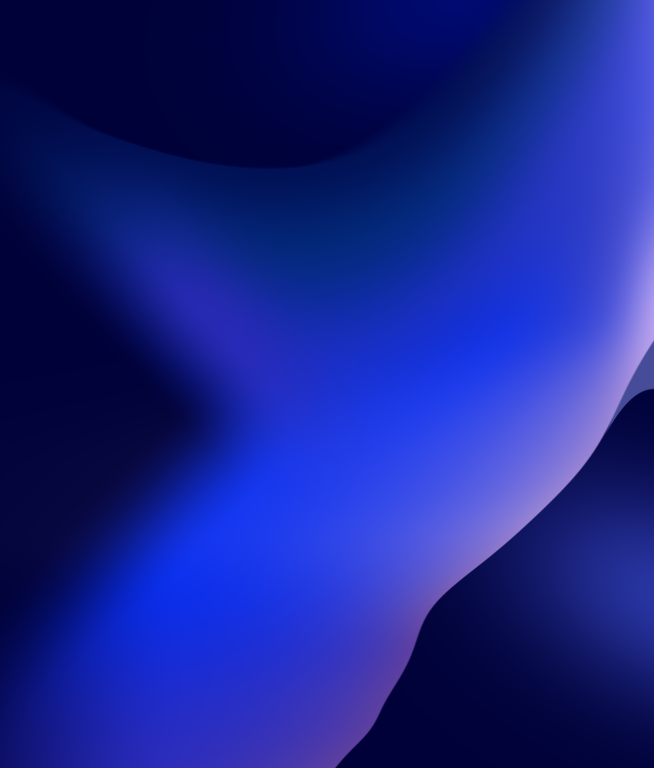
A Shadertoy shader for this background:

```glsl
// Flowing deep blue folds with a lilac rim light and soft glows in the dark.

// Colours
const vec3 NAVY       = vec3(0.00, 0.005, 0.22);
const vec3 ROYAL      = vec3(0.00, 0.04, 0.44);
const vec3 SHADE      = vec3(0.00, 0.06, 0.32);
const vec3 TEAL       = vec3(0.01, 0.16, 0.48);
const vec3 COBALT     = vec3(0.09, 0.18, 0.76);
const vec3 ELECTRIC   = vec3(0.00, 0.17, 0.96);
const vec3 VIOLET     = vec3(0.17, 0.16, 0.71);
const vec3 INDIGO     = vec3(0.14, 0.19, 0.70);
const vec3 MAUVE      = vec3(0.37, 0.25, 0.62);
const vec3 LILAC      = vec3(0.60, 0.52, 0.83);
const vec3 PERIWINKLE = vec3(0.38, 0.40, 0.89);
const vec3 BLUSH      = vec3(0.78, 0.69, 0.98);
const vec3 DUSK       = vec3(0.16, 0.21, 0.64);
const vec3 SLATE      = vec3(0.28, 0.30, 0.60);

// Layout, in units of the canvas height
const float RIM_LIMIT  = 0.87;   // where the rim light stops following the fold
const float RIM_WIDE   = 0.20;   // reach of the rim light on the belly
const float RIM_NARROW = 0.075;  // reach of the rim light near the top
const float BOWL_LOW   = 0.779;  // lowest point of the upper hollow

float bump(float x, float center, float width) {
    float d = (x - center) / width;
    return exp(-d * d);
}

// Rotated elliptic glow
float glow(vec2 p, vec2 center, vec2 radii, float angle) {
    float c = cos(angle), s = sin(angle);
    vec2 d = p - center;
    vec2 q = vec2(c * d.x + s * d.y, c * d.y - s * d.x) / radii;
    return exp(-dot(q, q));
}

float smoothMin(float a, float b, float k) {
    float h = clamp(0.5 + 0.5 * (b - a) / k, 0.0, 1.0);
    return mix(b, a, h) - k * h * (1.0 - h);
}

// Right border of the bright fold: x for a given height
float foldEdge(float y) {
    return 0.436 + 0.7415 * y + 0.032 * bump(y, 0.40, 0.10)
         - 0.029 * bump(y, 0.21, 0.06) + 0.009 * bump(y, 0.05, 0.03);
}

// Lower border of the upper hollow: y for a given x
float bowlEdge(float x) {
    float d = x - 0.35;
    return BOWL_LOW + d * d * (1.228 + 1.152 * d);
}

vec3 foldColor(vec2 p) {
    // Ramp that brightens below the hollow
    float depth = bowlEdge(p.x) - p.y;
    vec3 col = mix(SHADE, TEAL, smoothstep(-0.02, 0.13, depth));
    col = mix(col, COBALT, smoothstep(0.09, 0.27, depth));
    col = mix(col, ELECTRIC, smoothstep(0.22, 0.40, depth));

    // Muted tints
    col = mix(col, INDIGO, 0.85 * glow(p, vec2(0.80, 0.74), vec2(0.13, 0.20), -0.3));
    col = mix(col, VIOLET, 0.85 * glow(p, vec2(0.28, 0.575), vec2(0.17, 0.075), -0.8));
    col = mix(col, VIOLET, 0.8 * smoothstep(0.28, -0.02, p.y));

    // Shadow wedge and fade on the left
    float lower = (p.y - p.x - 0.141) * 0.707;
    float upper = (0.805 - 1.05 * p.x - p.y) / 1.45;
    float wedge = smoothstep(-0.09, 0.07, lower) * smoothstep(-0.05, 0.08, upper);
    col = mix(col, NAVY, wedge);
    col = mix(NAVY, col, smoothstep(-0.15, 0.25, p.x));

    // Rim light, changing hue with height
    float rim = max(smoothMin(foldEdge(p.y), RIM_LIMIT, 0.06) - p.x, 0.0);
    float rise = smoothstep(0.38, 0.60, p.y);
    vec3 rimColor = mix(MAUVE, LILAC, smoothstep(0.14, 0.34, p.y));
    rimColor = mix(rimColor, PERIWINKLE, smoothstep(0.52, 0.76, p.y));
    float reach = mix(RIM_WIDE, RIM_NARROW, rise);
    reach = mix(0.13, reach, smoothstep(0.20, 0.31, p.y));
    col = mix(col, rimColor, exp(-rim / reach));
    return mix(col, BLUSH, 0.75 * glow(p, vec2(0.87, 0.595), vec2(0.05, 0.13), -0.1));
}

vec3 hollowColor(vec2 p) {
    return mix(NAVY, ROYAL, glow(p, vec2(0.60, 1.01), vec2(0.22, 0.14), 0.3));
}

vec3 groundColor(vec2 p, float pixel) {
    vec3 col = mix(NAVY, DUSK, glow(p, vec2(0.88, 0.22), vec2(0.22, 0.13), -0.42));
    // Pale sliver between the fold and the dark hill
    float hill = 0.4935 - 15.0 * (0.8516 - p.x) * (0.8516 - p.x);
    float sliver = smoothstep(-pixel, pixel, p.y - hill);
    return mix(col, SLATE, sliver * smoothstep(0.785, 0.80, p.x));
}

void mainImage(out vec4 fragColor, in vec2 fragCoord) {
    vec2 p = fragCoord / iResolution.y;
    float pixel = 1.0 / iResolution.y;

    // Hollow over fold: crisp in the middle, soft at both ends
    float soft = 0.004 + 0.10 * smoothstep(0.38, 0.72, p.x)
               + 0.03 * smoothstep(0.14, 0.0, p.x);
    float hollow = smoothstep(0.0, soft, p.y - bowlEdge(p.x));
    vec3 col = mix(foldColor(p), hollowColor(p), hollow);

    // Ground to the right of the fold
    float outside = smoothstep(-pixel, pixel, 0.75 * (p.x - foldEdge(p.y)));
    col = mix(col, groundColor(p, pixel), outside);
    fragColor = vec4(col, 1.0);
}
```
